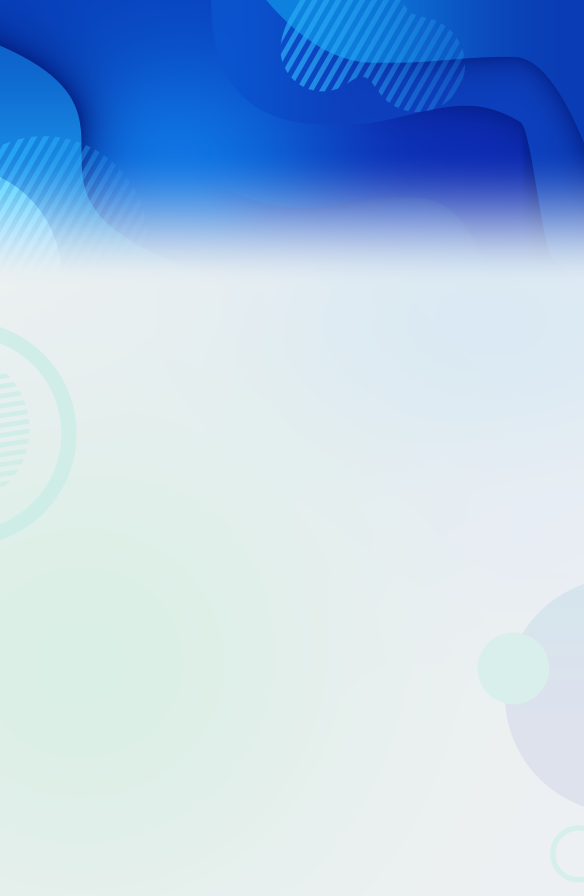
Give the GLSL for this background, as a Shadertoy shader.

```glsl
// Blue layered paper waves fading into a pale backdrop with soft rings and discs.

float sq(float v) { return v * v; }

// Antialiased coverage of a signed distance
float fill(float d) { return clamp(0.5 - d * iResolution.y, 0.0, 1.0); }

float disc(vec2 p, vec2 centre, float radius) { return length(p - centre) - radius; }

float ring(vec2 p, vec2 centre, float radius, float width) {
    return abs(disc(p, centre, radius)) - 0.5 * width;
}

// Soft round glow
float glow(vec2 p, vec2 centre, vec2 size) {
    vec2 v = (p - centre) / size;
    return exp(-dot(v, v));
}

float smoothUnion(float a, float b, float k) {
    float h = max(k - abs(a - b), 0.0) / k;
    return min(a, b) - 0.25 * h * h * k;
}

float stripes(vec2 p, vec2 normal, float period) {
    float s = abs(fract(dot(p, normalize(normal)) / period) - 0.5);
    return fill((s - 0.25) * period);
}

// Depths of the upper, middle and lower wave edges
vec3 waves(float x) {
    float upper = 0.070 - 0.070 * sq(max(0.417 - x, 0.0) / 0.12)
        - 0.0065 * smoothstep(0.443, 0.56, x)
        + 0.1016 * sq(max(x - 0.573, 0.0) / 0.081);
    float bulge = max(1.0 - pow(max(0.371 - x, 0.0) / 0.135, 2.5), 0.0);
    float middle = 0.139 * pow(bulge, 0.4) - 0.02 * step(x, 0.236)
        - 0.021 * smoothstep(0.39, 0.52, x)
        + 0.0078 * sq(max(x - 0.521, 0.0) / 0.039)
        + 0.124 * smoothstep(0.581, 0.617, x);
    float lower = 0.232 - 0.030 * sq(max(0.339 - x, 0.0) / 0.104)
        - 0.0117 * smoothstep(0.339, 0.443, x)
        + 0.078 * pow(max(x - 0.449, 0.0) / 0.095, 3.0);
    return vec3(upper, middle, lower);
}

vec3 header(vec2 p) {
    const vec3 navy = vec3(0.01, 0.10, 0.48);
    const vec3 cyan = vec3(0.16, 0.66, 0.96);

    // Distances to the waves, corrected for their slope
    float e = 0.002;
    vec3 slope = (waves(p.x + e) - waves(p.x - e)) / (2.0 * e);
    vec3 d = (p.y - waves(p.x)) / sqrt(1.0 + slope * slope);

    // Deep blue ground with a bright patch
    vec3 col = mix(vec3(0.03, 0.26, 0.75), vec3(0.05, 0.17, 0.70), smoothstep(0.2, 0.46, p.x));
    col = mix(col, vec3(0.06, 0.46, 0.89), glow(p, vec2(0.19, 0.19), vec2(0.17, 0.13)));

    // Lower sheet
    vec3 sheet = mix(col, vec3(0.12, 0.31, 0.79), 0.6 * smoothstep(0.22, 0.34, p.x));
    sheet = mix(sheet, navy, 0.22 * exp(-max(d.z, 0.0) / 0.012) * smoothstep(0.24, 0.4, p.x));
    col = mix(sheet, col, fill(d.z));

    // Middle and upper sheets with their shadows
    col = mix(col, navy, 0.6 * exp(-max(d.y, 0.0) / 0.017) * smoothstep(0.38, 0.55, p.x));
    vec3 middle = mix(vec3(0.04, 0.33, 0.81), vec3(0.05, 0.25, 0.74), smoothstep(0.25, 0.4, p.x));
    col = mix(col, middle, fill(d.y));
    col = mix(col, navy, 0.65 * exp(-max(d.x, 0.0) / 0.017) * smoothstep(0.32, 0.55, p.x));
    vec3 upper = mix(vec3(0.05, 0.51, 0.87), vec3(0.04, 0.24, 0.71), smoothstep(0.34, 0.63, p.x));
    col = mix(col, upper, fill(d.x));

    // Striped blob
    float blob = smoothUnion(disc(p, vec2(0.360, 0.055), 0.047), disc(p, vec2(0.391, 0.006), 0.058), 0.03);
    blob = smoothUnion(blob, disc(p, vec2(0.466, 0.072), 0.053), 0.03);
    float lines = stripes(p, vec2(0.87, 0.5), 0.0115);
    col = mix(col, cyan, fill(blob) * lines * mix(0.75, 0.25, smoothstep(0.31, 0.52, p.x)));

    // Left sheet and its shadow
    float w = (p.y - 0.169) / 0.121;
    float left = (p.x - 0.091 - 0.098 * w * w * w) / sqrt(1.0 + sq(2.43 * w * w));
    col = mix(col, navy, 0.8 * exp(-max(left, 0.0) / 0.022) * (1.0 - smoothstep(0.12, 0.29, p.y)));
    vec3 leftSheet = mix(vec3(0.05, 0.39, 0.80), vec3(0.09, 0.52, 0.88), smoothstep(0.05, 0.18, p.y));
    col = mix(col, leftSheet, fill(left));

    // Striped disc and pale corner
    float corner = fill(disc(p, vec2(-0.052, 0.306), 0.120));
    col = mix(col, vec3(0.30, 0.77, 0.96), 0.75 * corner);
    float round = fill(disc(p, vec2(0.049, 0.268), 0.116));
    return mix(col, cyan + 0.2 * corner, round * lines * mix(0.85, 0.15, smoothstep(0.0, 0.16, p.x)));
}

vec3 backdrop(vec2 p) {
    const vec3 mint = vec3(0.81, 0.93, 0.905);

    // Pale tints
    vec3 col = vec3(0.932, 0.941, 0.950);
    col = mix(col, vec3(0.855, 0.914, 0.953), glow(p, vec2(0.54, 0.36), vec2(0.30, 0.20)));
    col = mix(col, vec3(0.910, 0.925, 0.963), 0.7 * glow(p, vec2(0.60, 0.60), vec2(0.16, 0.09)));
    col = mix(col, vec3(0.855, 0.937, 0.900), glow(p, vec2(0.09, 0.74), vec2(0.31, 0.29)));

    // Left ring with a striped disc
    col = mix(col, mint, 0.95 * fill(ring(p, vec2(-0.040, 0.484), 0.117, 0.017)));
    float hatch = stripes(p, vec2(0.15, 1.0), 0.0108);
    col = mix(col, mint, 0.9 * hatch * fill(disc(p, vec2(-0.054, 0.479), 0.087)));

    // Right discs and small ring
    vec3 grey = mix(vec3(0.84, 0.90, 0.93), vec3(0.865, 0.885, 0.93), smoothstep(0.66, 0.80, p.y));
    col = mix(col, grey, fill(disc(p, vec2(0.695, 0.776), 0.1315)));
    col = mix(col, vec3(0.85, 0.937, 0.925), fill(disc(p, vec2(0.573, 0.746), 0.040)));
    return mix(col, vec3(0.84, 0.937, 0.92), fill(ring(p, vec2(0.646, 0.953), 0.029, 0.006)));
}

void mainImage(out vec4 fragColor, in vec2 fragCoord) {
    // Canvas height is one; depth grows downward from the top edge
    vec2 p = vec2(fragCoord.x, iResolution.y - fragCoord.y) / iResolution.y;
    float fade = smoothstep(0.165, 0.32, p.y);
    fragColor = vec4(mix(header(p), backdrop(p), fade), 1.0);
}
```
